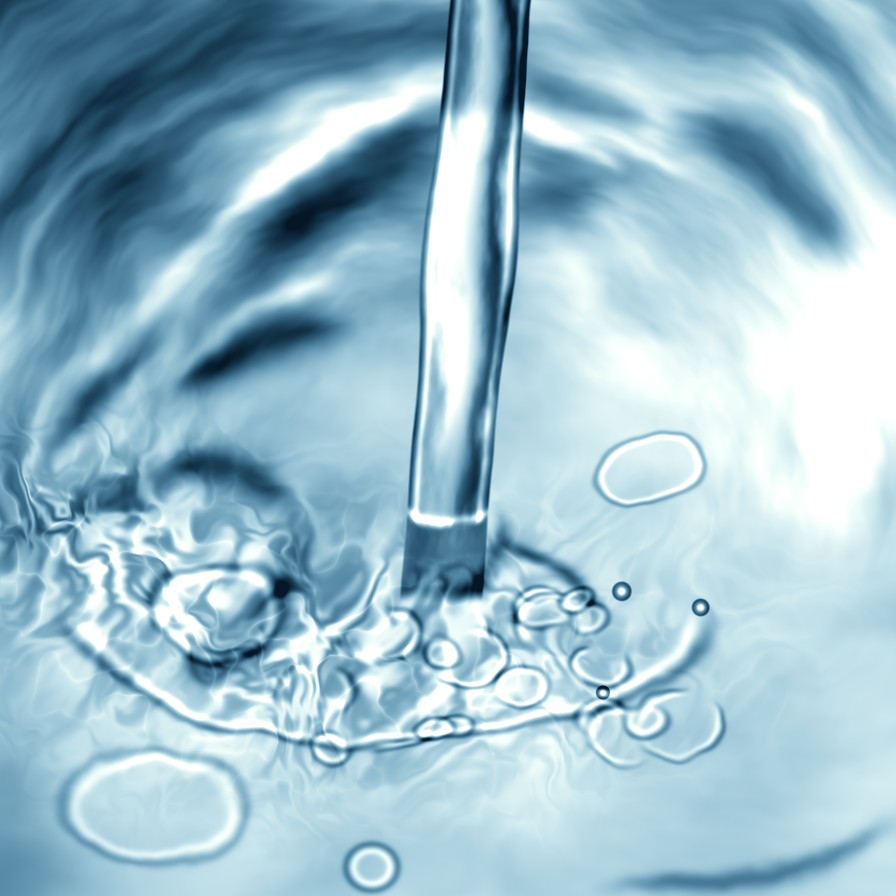
Reproduce this texture procedurally as a three.js fragment shader.

```glsl
// Draws a clear stream of water pouring into a rippling, splashing blue pool.
varying vec2 vUv;

float hash(vec2 p) {
  vec3 q = fract(p.xyx * vec3(.1031, .103, .0973));
  q += dot(q, q.yzx + 33.33);
  return fract((q.x + q.y) * q.z);
}

float noise(vec2 p) {
  vec2 i = floor(p), f = fract(p), e = vec2(1, 0);
  f = f * f * (3. - 2. * f);
  return mix(mix(hash(i), hash(i + e), f.x),
             mix(hash(i + e.yx), hash(i + e.xx), f.x), f.y);
}

float fbm(vec2 p) {
  float sum = 0., amp = .53;
  for (int i = 0; i < 4; i++) {
    sum += amp * noise(p);
    p = mat2(1.6, 1.2, -1.2, 1.6) * p + 7.3;
    amp *= .5;
  }
  return sum;
}

float gauss(float x, float width) {
  x /= width;
  return exp(-x * x);
}

float blob(vec2 p, vec2 center, vec2 size) {
  return gauss(length((p - center) / size), 1.);
}

// Soft brush stroke between two ends, bulging to its left by bend.
float stroke(vec2 p, vec4 ends, float bend, float width) {
  vec2 d = ends.zw - ends.xy, r = p - ends.xy;
  float len = length(d), u = dot(r, d) / (len * len);
  float v = dot(r, vec2(-d.y, d.x)) / len - 4. * bend * u * (1. - u);
  return gauss(v, width) * (1. - smoothstep(.25, .6, abs(u - .5)));
}

// Refracting rim: a dark line with a bright one just inside it.
float rim(vec2 p, vec2 center, vec2 size, float width) {
  float d = (length((p - center) / size) - 1.) * min(size.x, size.y);
  return .7 * gauss(d + 2. * width, width) - gauss(d, width);
}

float droplet(vec2 p, vec2 center, float r) {
  float d = length(p - center) / r;
  return (1. - smoothstep(.85, 1.1, d)) * (1.1 * gauss(d, .5) - .65);
}

vec3 waterColor(float tone) {
  float t = clamp(tone, 0., 1.);
  return vec3(.02, .09, .15) + t * (vec3(.42, .98, 1.25) + t * vec3(.56, -.04, -.4));
}

// Broad light and shade with the curved waves around the stream.
float poolTone(vec2 p, vec2 q) {
  float t = .82 + .22 * blob(p, vec2(.95, .58), vec2(.28, .17));
  t -= .62 * blob(p, vec2(0, 1), vec2(.4, .33));
  t -= .2 * blob(p, vec2(.8, .98), vec2(.3, .11));
  t -= .2 * blob(p, vec2(.3, .68), vec2(.22, .12));
  t -= .22 * blob(p, vec2(.38, .42), vec2(.1, .09));
  t -= .28 * blob(p, vec2(0, .08), vec2(.08, .2));
  vec2 d = q - vec2(.5, .4);
  float r = length(d);
  float streak = fbm(vec2(atan(d.x, d.y) * 2.6, r * 18.)) - .5;
  float upper = smoothstep(.32, .5, p.y) * smoothstep(.12, .45, r);
  t += streak * upper * (1. - .6 * blob(p, vec2(.9, .6), vec2(.3, .2)));
  t += .3 * (1. - upper) * (fbm(q * vec2(5, 9)) - .5);
  // Shaded troughs
  t -= .38 * stroke(q, vec4(.27, .7, .51, .86), .02, .03);
  t -= .48 * blob(q, vec2(.62, .775), vec2(.06, .04));
  t -= .36 * stroke(q, vec4(.58, .91, .74, .87), .01, .022);
  t -= .5 * stroke(q, vec4(.76, .87, .95, .72), 0., .027);
  t -= .55 * stroke(q, vec4(.2, .57, .38, .63), .01, .025);
  t -= .38 * stroke(q, vec4(.06, .48, .2, .65), .01, .016);
  t -= .48 * stroke(q, vec4(.18, .46, .33, .44), .03, .022);
  t -= .36 * stroke(q, vec4(0, .38, .18, .46), .01, .036);
  // Lit crests
  t += .55 * stroke(q, vec4(.2, .71, .49, .9), .025, .017);
  t += .32 * stroke(q, vec4(.08, .56, .22, .73), 0., .02);
  t += .38 * stroke(q, vec4(.58, .89, .7, .81), 0., .016);
  t += .42 * stroke(q, vec4(.19, .57, .38, .69), .02, .015);
  return t + .22 * stroke(q, vec4(.02, .71, .31, .91), .04, .013);
}

// Tone of the falling column; u runs from -1 to 1 across it.
float streamTone(float u, float y) {
  float n = fbm(vec2(u * 1.6 + 4., y * 13.)) - .5;
  float s = u + .7 * n + .15 * sin(y * 19.);
  float t = .68 + .38 * gauss(s + .2, .42) * smoothstep(.44, .6, y);
  t += .5 * n - .52 * gauss(s - .58, .24) - .25 * smoothstep(.86, .89, y);
  t += .3 * gauss(abs(u) - .78, .07) - .45 * smoothstep(.82, .98, abs(u));
  float cap = y - .41 - .012 * (u * u + n);
  t = mix(.33 + .5 * n, t, smoothstep(-.004, .004, cap));
  return t + .5 * gauss(cap - .007, .006);
}

// Churned water, thin films, bubbles and flying drops.
float splashTone(vec2 p, vec2 q) {
  float churn = blob(p, vec2(.38, .28), vec2(.28, .12)) + blob(p, vec2(.11, .41), vec2(.13, .09));
  float f = fbm(q * 11. + 2. * fbm(q * 7.));
  float vein = pow(1. - abs(2. * noise(q * 32. + 3. * f) - 1.), 5.);
  float t = min(churn, 1.) * (.26 * sin(f * 30.) + .22 * vein - .09);
  t += .35 * rim(q, vec2(.43, .32), vec2(.36, .15), .004) * (1. - smoothstep(.27, .34, p.y));
  for (int i = 0; i < 18; i++) {
    float k = float(i);
    vec2 center = vec2(.34, .17) + vec2(.43, .18) * vec2(hash(vec2(k, 2)), hash(vec2(k, 9)));
    vec2 size = vec2(.05, .035) * mix(.36, 1., hash(vec2(k, 5)));
    t += .32 * rim(q, center, size, .0028) * smoothstep(.25, .6, noise(q * 22. + k));
  }
  t += .25 * rim(q, vec2(.72, .475), vec2(.06, .045), .003);
  t += .2 * rim(q, vec2(.17, .1), vec2(.1, .065), .005);
  t -= .35 * stroke(q, vec4(.68, .01, 1, .08), -.02, .012);
  t -= .5 * stroke(q, vec4(.2, .25, .34, .41), -.03, .02);
  t -= .5 * stroke(q, vec4(.5, .32, .56, .42), -.02, .012);
  t -= .5 * stroke(q, vec4(.56, .39, .67, .31), .01, .009);
  t += .35 * rim(q, vec2(.245, .325), vec2(.075, .055), .005);
  t += .3 * rim(p, vec2(.415, .032), vec2(.029, .026), .004);
  t += droplet(p, vec2(.694, .34), .011) + droplet(p, vec2(.673, .227), .008);
  return t + droplet(p, vec2(.782, .322), .01);
}

void main() {
  vec2 p = vUv;
  vec2 warp = vec2(fbm(p * 8.), fbm(p * 8. + 31.)) - .5;
  vec2 q = p + .045 * warp;
  float axis = mix(.465, .547, p.y) + .006 * warp.x;
  float u = (p.x - axis) / (.046 + .008 * gauss(p.y - .72, .09));
  float column = (1. - smoothstep(.95, 1.03, abs(u))) * smoothstep(.325, .345, p.y);
  float tone = mix(poolTone(p, q), streamTone(u, p.y), column);
  tone += splashTone(p, q) * (1. - column * smoothstep(.34, .4, p.y));
  gl_FragColor = vec4(waterColor(tone), 1);
}
```
